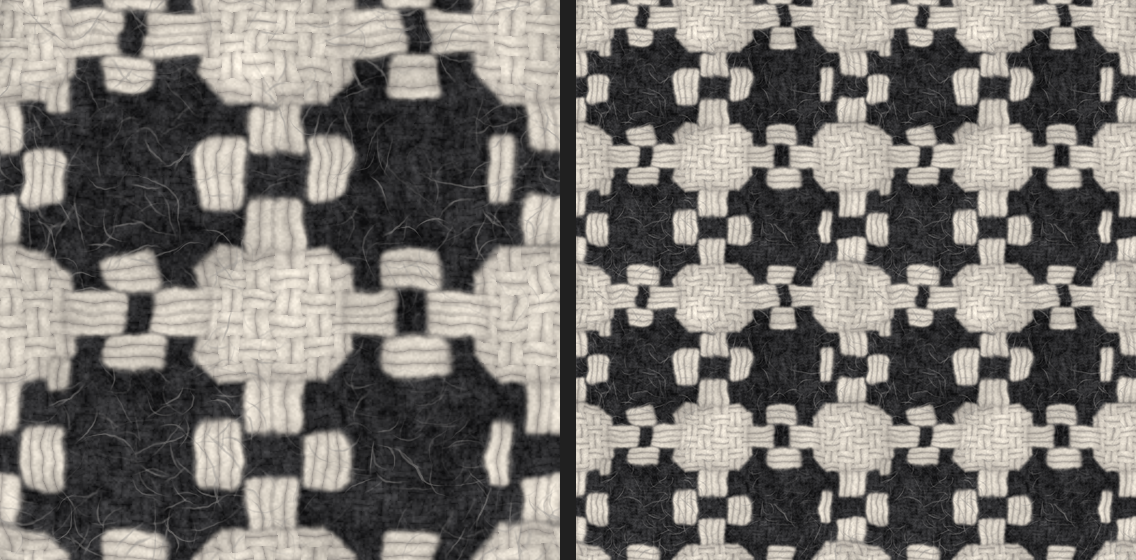
Left: one tile. Right: repeated 2 by 2.
Write a WebGL 2 fragment shader that draws this texture.

```glsl
#version 300 es
precision highp float;
// Woolly two-tone cloth: cream woven crosses and short floats on a charcoal ground.
uniform vec2 u_resolution;
out vec4 fragColor;

const float REPEATS = 2.0;                    // motifs across and down
const vec2 MOTIF_CENTRE = vec2(0.49, 0.44);
const vec2 CREAM_THREADS = vec2(10.0, 12.0);  // per motif, even so the weave wraps
const vec2 DARK_THREADS = vec2(14.0, 18.0);
const vec3 INK = vec3(0.07, 0.07, 0.075);
const vec3 CHARCOAL = vec3(0.31, 0.31, 0.32);
const vec3 SHADOW = vec3(0.36, 0.335, 0.33);
const vec3 CREAM = vec3(0.90, 0.87, 0.82);
const vec3 FUZZ = vec3(0.58, 0.57, 0.56);

float hash(vec2 p) {
  vec3 a = fract(p.xyx * 0.1031);
  a += dot(a, a.yzx + 33.33);
  return fract((a.x + a.y) * a.z);
}

// Value noise that wraps after the given number of cells.
float noise(vec2 uv, vec2 cells) {
  vec2 g = uv * cells, c = floor(g), f = g - c;
  f = f * f * (3.0 - 2.0 * f);
  vec2 a = mod(c, cells), b = mod(c + 1.0, cells);
  return mix(mix(hash(a), hash(vec2(b.x, a.y)), f.x),
             mix(hash(vec2(a.x, b.y)), hash(b), f.x), f.y);
}

vec2 warp(vec2 uv, float cells) {
  return vec2(noise(uv, vec2(cells)), noise(uv + 0.37, vec2(cells))) - 0.5;
}

float roundBox(vec2 p, vec2 halfSize, float radius) {
  vec2 d = abs(p) - halfSize + radius;
  return length(max(d, 0.0)) + min(max(d.x, d.y), 0.0) - radius;
}

float cover(float d) { return 1.0 - smoothstep(-0.018, 0.014, d); }

// Soft rounded ply profile, with x from -1 to 1 across the yarn.
float plies(float x, float count) {
  float f = fract((x * 0.5 + 0.5) * count);
  return 0.52 + 0.48 * pow(4.0 * f * (1.0 - f), 0.65);
}

// Plain weave shade: the highest of the neighbouring arched yarns wins.
float weave(vec2 g, float count) {
  float top = 0.0, shade = 0.0;
  for (int j = -1; j <= 1; j++)
    for (int i = -1; i <= 1; i++) {
      vec2 c = floor(g) + vec2(i, j), p = g - c - 0.5;
      if (mod(c.x + c.y, 2.0) > 0.5) p = p.yx;
      float arch = max(0.0, 1.0 - pow(p.y / 0.85, 2.0));
      float height = arch * max(0.0, 1.0 - pow(abs(p.x) / 0.53, 4.0));
      if (height > top) {
        top = height;
        shade = plies(p.x * 1.9, count) * (0.6 + 0.4 * arch);
      }
    }
  return shade * smoothstep(-0.3, 0.5, top);
}

// Lays one bundle of plies, running along y, over the colour.
void layFloat(inout vec3 color, vec2 p, vec2 halfSize, float count, float tone) {
  float d = roundBox(p, halfSize, 0.6 * min(halfSize.x, halfSize.y));
  vec2 a = p / halfSize;
  float shade = plies(a.x, count) * (1.0 - 0.3 * pow(abs(a.y), 4.0));
  color = mix(color, mix(SHADOW, CREAM, shade) * tone, cover(d));
}

// Curved loose fibres scattered on a wrapping grid.
float hairs(vec2 uv, float cells, float seed) {
  vec2 g = uv * cells;
  float sum = 0.0;
  for (int j = -1; j <= 1; j++)
    for (int i = -1; i <= 1; i++) {
      vec2 c = floor(g) + vec2(i, j), id = mod(c, cells) + seed;
      float angle = 6.2832 * hash(id);
      vec2 p = g - c - vec2(hash(id + 17.0), hash(id + 31.0));
      p = mat2(cos(angle), sin(angle), -sin(angle), cos(angle)) * p;
      p.y += (hash(id + 47.0) - 0.5) * 1.6 * p.x * p.x;
      float line = 1.0 - smoothstep(0.0, 0.0032 * cells, abs(p.y));
      float strength = hash(id + 59.0);
      sum += line * (1.0 - smoothstep(0.2, 0.9, abs(p.x))) * strength * strength;
    }
  return sum;
}

void main() {
  vec2 uv = gl_FragCoord.xy / u_resolution;
  vec2 bent = uv + 0.022 * warp(uv, 11.0) + 0.01 * warp(uv, 28.0) + 0.0025 * warp(uv, 120.0);
  vec2 q = (bent - MOTIF_CENTRE) * REPEATS;
  float grain = 0.5 * noise(uv, vec2(130.0)) + 0.5 * noise(uv, vec2(260.0));
  float cloud = 0.6 * noise(uv, vec2(9.0)) + 0.4 * noise(uv, vec2(23.0));
  float tone = 0.8 + 0.24 * cloud + 0.08 * grain;

  // Charcoal ground with uneven nap
  float nap = noise(bent, vec2(60.0, 44.0));
  float ground = (weave(q * DARK_THREADS, 2.0) - 0.22) * (0.1 + 0.75 * cloud)
               + 0.45 * (nap - 0.45) + 0.4 * (grain - 0.5);
  vec3 color = mix(INK, CHARCOAL, clamp(ground, 0.0, 1.0));

  // Woven body of each cross, with clipped corners and dimmer borders
  vec2 id = floor(q + 0.5), p = q - id;
  float corner = (abs(p.x) + abs(p.y) - 0.425) * 0.707;
  float body = max(roundBox(p, vec2(0.285, 0.24), 0.07), corner);
  float shade = weave(q * CREAM_THREADS, 2.0) * (1.0 - 0.22 * smoothstep(-0.1, 0.0, body));
  color = mix(color, mix(SHADOW, CREAM, 0.06 + shade) * tone, cover(body));

  // Arms, and short floats between neighbouring crosses
  vec2 sideId = floor(q + vec2(0.0, 0.5)), side = q - sideId - vec2(0.5, 0.0);
  vec2 endId = floor(q + vec2(0.5, 0.0)), end = q - endId - vec2(0.0, 0.5);
  float oddColumn = mod(endId.x, 2.0);
  for (float s = -1.0; s < 2.0; s += 2.0) {
    for (float t = -1.0; t < 2.0; t += 2.0) {
      float slip = 0.03 * (hash(mod(id, REPEATS) + vec2(s, t) + 5.0) - 0.5);
      layFloat(color, p - vec2(t * 0.047, s * 0.33 + slip), vec2(0.056, 0.1), 2.0, tone);
      layFloat(color, (p - vec2(s * 0.35 + slip, t * 0.038)).yx, vec2(0.046, 0.11), 2.0, tone);
    }
    float drift = hash(mod(sideId, REPEATS) + s + 9.0) - 0.5;
    layFloat(color, (side - vec2(0.03 * drift, s * 0.148)).yx,
             vec2(0.074, 0.11 + 0.03 * drift), 3.0, tone);
    drift = hash(mod(endId, REPEATS) + s + 23.0) - 0.5;
    float width = 0.082 * (1.0 - 0.45 * oddColumn * step(s, 0.0));
    layFloat(color, end - vec2(s * 0.185, 0.05 * drift),
             vec2(width, 0.122 + 0.02 * drift), floor(width * 50.0), tone);
  }
  // Worn tuft beside every second column
  if (mod(id.x, 2.0) > 0.5)
    layFloat(color, p - vec2(0.22, -0.22), vec2(0.045, 0.06), 2.0, tone * 0.9);

  // Loose fibres, gathered in patches, and fine nap
  float fuzz = 0.0;
  for (float k = 0.0; k < 4.0; k++) fuzz += hairs(bent, 9.0 + 6.0 * k, 71.0 * k);
  float patches = smoothstep(0.2, 0.75, noise(uv + 0.21, vec2(8.0)));
  color = mix(color, FUZZ, min(0.55 * fuzz * patches, 0.5));
  color += 0.05 * (grain - 0.5);
  fragColor = vec4(color, 1.0);
}
```
